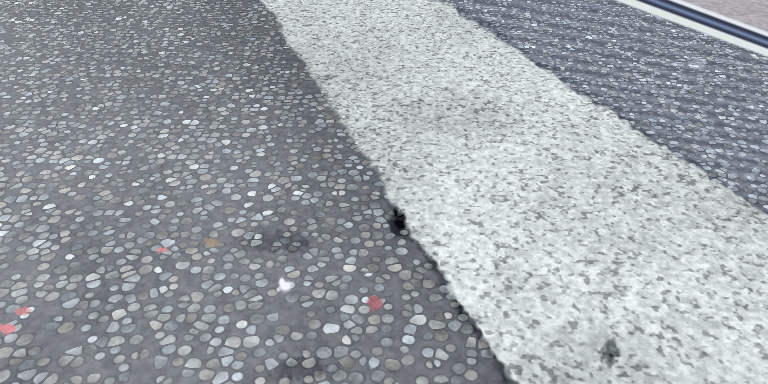
Reproduce this texture procedurally as a WebGL 1 fragment shader.

```glsl
precision highp float;
uniform vec2 u_resolution;

float hash(vec2 p) {
  vec3 q = fract(vec3(p.xyx) * 0.1031);
  q += dot(q, q.yzx + 33.33);
  return fract((q.x + q.y) * q.z);
}

vec2 hash2(vec2 p) {
  return vec2(hash(p), hash(p + 57.3));
}

float noise(vec2 p) {
  vec2 i = floor(p), f = fract(p);
  f = f * f * (3.0 - 2.0 * f);
  return mix(mix(hash(i), hash(i + vec2(1.0, 0.0)), f.x),
             mix(hash(i + vec2(0.0, 1.0)), hash(i + 1.0), f.x), f.y);
}

float fbm(vec2 p) {
  float sum = 0.0, amp = 0.5;
  for (int i = 0; i < 4; i++) {
    sum += amp * noise(p);
    p = p * 2.03 + 17.1;
    amp *= 0.5;
  }
  return sum / 0.9375;
}

float blot(vec2 p, vec2 centre, vec2 size) {
  vec2 q = (p - centre) / size;
  float ragged = 0.8 * (noise(p * 90.0) - 0.5);
  return 1.0 - smoothstep(0.6, 1.25, length(q) + ragged);
}

// Angular chippings set in dark binder
vec3 asphalt(vec2 g, float chipShare) {
  vec2 cell = floor(g), id = cell, toCentre = vec2(0.0);
  float near = 9.0, second = 9.0;
  for (int j = -1; j <= 1; j++) {
    for (int i = -1; i <= 1; i++) {
      vec2 c = cell + vec2(float(i), float(j));
      vec2 r = c + 0.1 + 0.8 * hash2(c) - g;
      float dist = length(r);
      if (dist < near) {
        second = near;
        near = dist;
        id = c;
        toCentre = r;
      } else {
        second = min(second, dist);
      }
    }
  }
  float kind = hash(id + 11.7);
  float inside = min(second - near - 0.07, 0.34 + 0.3 * hash(id + 4.1) - near);
  float chip = smoothstep(0.0, 0.14, inside) * step(kind, chipShare);
  vec2 tilt = hash2(id + 29.0) - 0.5;
  float tone = 0.52 + 0.21 * hash(id + 71.0) + 0.3 * dot(tilt, toCentre);
  tone += 0.16 * step(0.9, hash(id + 3.3)) + 0.1 * (noise(g * 5.0) - 0.5);
  vec3 stone = tone * mix(vec3(0.99, 1.0, 0.99), vec3(0.95, 1.01, 1.06), hash(id + 8.0));
  vec3 binder = vec3(0.46, 0.475, 0.50) + 0.16 * (fbm(g * 2.2) - 0.5);
  binder -= 0.05 * smoothstep(-0.12, 0.0, inside) * step(kind, chipShare);
  return mix(binder, stone, chip);
}

// Pale worn surface with dark grains
vec3 concrete(vec2 g, vec2 p) {
  float grain = fbm(g * 2.6);
  float speck = smoothstep(0.56, 0.8, noise(g * 2.1 + 40.0) * 0.55 + noise(g * 4.3) * 0.45);
  float stain = fbm(p * 4.0 + 3.0);
  float tone = 0.80 + 0.36 * (grain - 0.5) - 0.24 * speck + 0.24 * (stain - 0.5);
  tone -= 0.09 * blot(p, vec2(1.2, 0.7), vec2(0.16, 0.07));
  tone += 0.05 * smoothstep(0.75, 0.3, p.y);
  return tone * vec3(0.975, 1.01, 1.015);
}

void main() {
  vec2 p = gl_FragCoord.xy / u_resolution.y;
  float down = 1.0 - p.y;
  float aa = 1.5 / u_resolution.y;

  // Ground plane receding to the top
  float w = 1.0 / (down + 0.6);
  vec2 ground = vec2((p.x - 1.0) * w, 2.0 * w) * 36.0;

  float wobble = 0.035 * (fbm(p * 13.0) - 0.5) + 0.02 * (noise(p * 60.0) - 0.5);
  float leftEdge = p.x - 0.68 - 0.66 * down + wobble;
  float rightEdge = p.x - 1.146 - 1.52 * down + 1.3 * wobble;

  // Coarse asphalt on the left
  vec3 col = asphalt(ground, 0.83);
  col += 0.12 * (fbm(p * 3.5) - 0.5) + 0.03 * smoothstep(0.9, 0.0, p.x);
  col -= 0.07 * smoothstep(-0.3, 0.0, leftEdge);
  col -= 0.10 * blot(p, vec2(0.72, 0.37), vec2(0.09, 0.03));
  col -= 0.10 * blot(p, vec2(0.78, 0.04), vec2(0.07, 0.03));

  // Ribbed asphalt on the right
  vec3 ribbed = asphalt(ground * 1.15 + 90.0, 0.75);
  float ribs = sin(235.0 * (down - 0.17 * p.x) + 5.0 * fbm(p * 6.0));
  ribbed += 0.06 * ribs + 0.12 * smoothstep(0.68, 0.9, noise(ground * 1.9));
  ribbed += vec3(-0.01, 0.0, 0.025);
  ribbed += 0.16 * blot(p, vec2(1.81, 0.835), vec2(0.03, 0.01));

  // Diagonal concrete band with a broken lip
  vec3 band = concrete(ground, p);
  band -= 0.32 * blot(p, vec2(1.588, 0.08), vec2(0.022, 0.035));
  col = mix(col, band, smoothstep(-0.006 - aa, 0.006 + aa, leftEdge));
  float lip = exp(-pow((leftEdge + 0.01) / 0.012, 2.0));
  col -= 0.18 * lip * smoothstep(0.6, 0.4, p.y) * (0.3 + noise(p * 30.0));
  col -= 0.22 * blot(p, vec2(1.035, 0.42), vec2(0.022, 0.035));
  col = mix(col, ribbed, smoothstep(-0.006 - aa, 0.006 + aa, rightEdge));
  col -= 0.09 * exp(-pow((rightEdge - 0.012) / 0.015, 2.0));

  // Rail and kerb in the upper right corner
  float kerb = 0.37 * (p.x - 1.6) - down;
  vec3 beyond = vec3(0.68, 0.67, 0.69) + 0.2 * (fbm(ground * 1.6) - 0.5);
  vec3 rail = mix(vec3(0.20, 0.22, 0.29), vec3(0.46, 0.53, 0.66),
                  exp(-pow((kerb - 0.036) / 0.006, 2.0)));
  col = mix(col, vec3(0.88, 0.91, 0.91), smoothstep(-aa, aa, kerb));
  col = mix(col, rail, smoothstep(-aa, aa, kerb - 0.021));
  col = mix(col, vec3(0.90, 0.92, 0.95), smoothstep(-aa, aa, kerb - 0.052));
  col = mix(col, beyond, smoothstep(-aa, aa, kerb - 0.064));

  // Coloured chips and a bright fleck
  vec3 pink = vec3(0.90, 0.58, 0.60);
  col = mix(col, pink, 0.9 * blot(p, vec2(0.02, 0.145), vec2(0.025, 0.016)));
  col = mix(col, pink, 0.7 * blot(p, vec2(0.06, 0.19), vec2(0.02, 0.01)));
  col = mix(col, pink, 0.8 * blot(p, vec2(0.42, 0.35), vec2(0.012, 0.009)));
  col = mix(col, vec3(0.68, 0.40, 0.44), 0.8 * blot(p, vec2(0.975, 0.21), vec2(0.018, 0.022)));
  col = mix(col, vec3(0.66, 0.60, 0.50), 0.8 * blot(p, vec2(0.552, 0.367), vec2(0.02, 0.014)));
  col = mix(col, vec3(0.96, 0.97, 1.0), blot(p, vec2(0.742, 0.255), vec2(0.019, 0.021)));

  gl_FragColor = vec4(clamp(col, 0.0, 1.0), 1.0);
}
```
